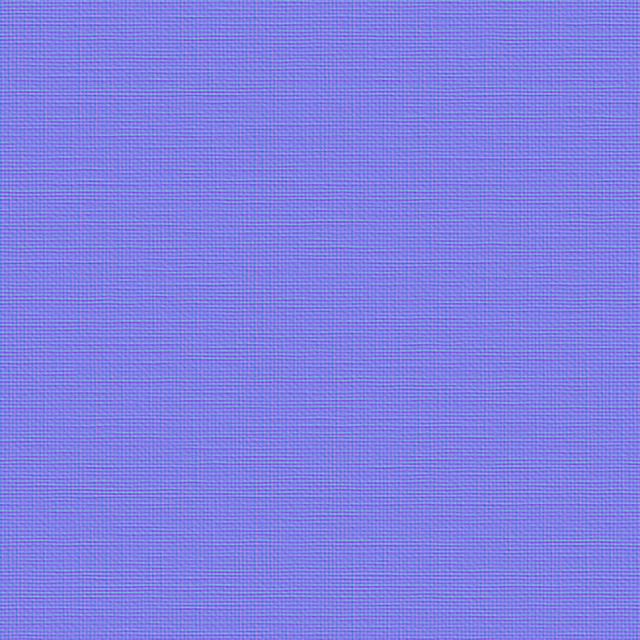
Give the GLSL for this texture map, as a WebGL 2 fragment shader.

```glsl
#version 300 es
precision highp float;
// Tangent-space normal map of a fine plain-woven cloth with uneven threads.

uniform vec2 u_resolution;
out vec4 fragColor;

const float PI = 3.14159;
const vec2 THREADS = vec2(164.0, 172.0); // warp columns, weft rows
const vec2 RELIEF = vec2(0.088, 0.098);  // ridge height of warp and weft
const float CROSSING = 0.022;            // over-under height of the weave
const float GRAIN = 0.06;                // height of loose fibres
const float BLUE_LEVEL = 0.82;           // softens the facing component

float hash(vec2 cell, float seed) {
    vec3 p = fract(vec3(cell.xyx + seed * 17.3) * vec3(0.1031, 0.1030, 0.0973));
    p += dot(p, p.yzx + 33.33);
    return fract((p.x + p.y) * p.z);
}

// Value noise that wraps after the given number of cells
float tiledNoise(vec2 p, vec2 period, float seed) {
    vec2 cell = floor(p);
    vec2 f = p - cell;
    f = f * f * (3.0 - 2.0 * f);
    vec2 a = mod(cell, period);
    vec2 b = mod(cell + 1.0, period);
    float low = mix(hash(a, seed), hash(vec2(b.x, a.y), seed), f.x);
    float high = mix(hash(vec2(a.x, b.y), seed), hash(b, seed), f.x);
    return mix(low, high, f.y);
}

// Rounded ridge, flat in the valleys between threads
float ridge(float t) {
    return 0.5 - 0.5 * cos(2.0 * PI * t);
}

// Thickness of one thread, drifting along its length
float threadThickness(float across, float along, float count, float knots, float seed) {
    float id = mod(floor(across), count);
    float slub = tiledNoise(vec2(id, along * knots), vec2(count, knots), seed);
    return 0.4 + 0.5 * hash(vec2(id, 3.0), seed) + 0.8 * slub * slub;
}

// Sideways wander of the threads
float wander(vec2 uv, vec2 cells, float seed) {
    return 0.2 * (tiledNoise(uv * cells, cells, seed) - 0.5);
}

float clothHeight(vec2 uv) {
    vec2 t = uv * THREADS;
    t.x += wander(uv, vec2(82.0, 30.0), 1.0);
    t.y += wander(uv, vec2(30.0, 86.0), 2.0);
    float warp = ridge(t.x) * threadThickness(t.x, uv.y, THREADS.x, 24.0, 3.0);
    float weft = ridge(t.y) * threadThickness(t.y, uv.x, THREADS.y, 20.0, 4.0);
    float weave = sin(PI * t.x) * sin(PI * t.y);
    vec2 fibreCells = THREADS * 2.0;
    float fibres = tiledNoise(uv * fibreCells, fibreCells, 5.0);
    return dot(RELIEF, vec2(warp, weft)) + CROSSING * weave + GRAIN * fibres;
}

// Slope per thread, averaged over the sampling width
vec2 clothSlope(vec2 uv, vec2 width) {
    vec2 dx = vec2(0.5 * width.x, 0.0);
    vec2 dy = vec2(0.0, 0.5 * width.y);
    vec2 rise = vec2(clothHeight(uv + dx) - clothHeight(uv - dx),
                     clothHeight(uv + dy) - clothHeight(uv - dy));
    return rise / (width * THREADS);
}

vec3 encodeNormal(vec2 slope) {
    vec3 normal = normalize(vec3(-slope, 1.0));
    normal.z *= BLUE_LEVEL;
    return 0.5 + 0.5 * normal;
}

void main() {
    vec2 uv = gl_FragCoord.xy / u_resolution;
    vec2 width = max(1.0 / u_resolution, 0.12 / THREADS);
    fragColor = vec4(encodeNormal(clothSlope(uv, width)), 1.0);
}
```
